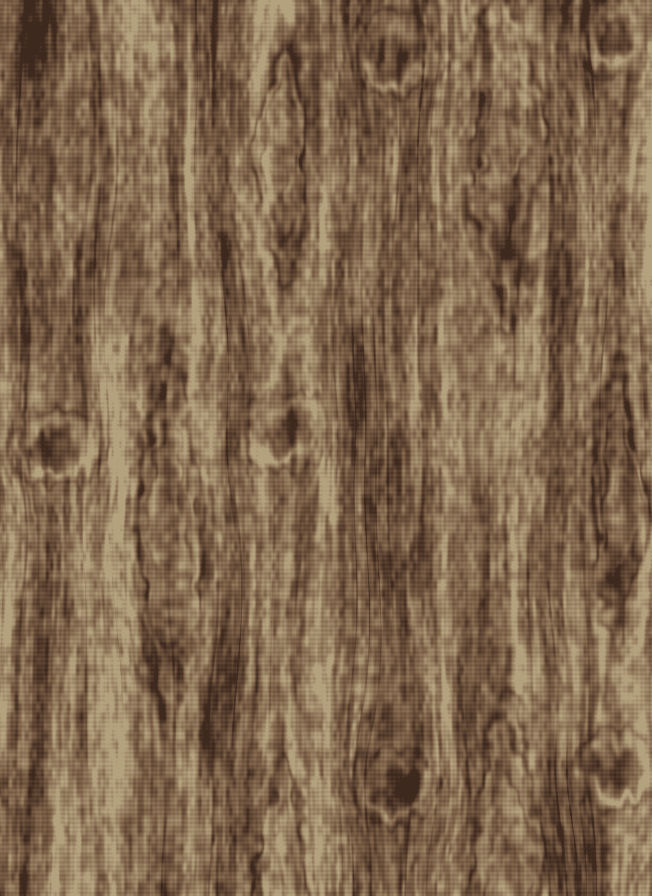
Write a Shadertoy shader that draws this texture.

```glsl
// Brown wood grain printed on woven cloth: streaks, pointed lens figures and knots.
#define COLUMN_WIDTH 0.125
#define FIGURE_PERIOD 0.82
#define FIGURE_STEP 0.42
#define KNOT_SIZE vec2(0.027, 0.025)
#define GRAIN_CONTRAST 1.0
#define BAND_CONTRAST 1.0
#define THREADS 205.0
#define WEAVE_DEPTH 0.07
#define DARK_BROWN vec3(0.245, 0.160, 0.118)
#define MID_BROWN vec3(0.478, 0.368, 0.272)
#define PALE_TAN vec3(0.705, 0.630, 0.490)

const float TAU = 6.2831853;

float hash(vec2 p) {
    vec3 q = fract(p.xyx * 0.1031);
    q += dot(q, q.yzx + 33.33);
    return fract((q.x + q.y) * q.z);
}

// Smooth lattice noise centred on zero
float noise(vec2 p) {
    vec2 cell = floor(p), f = fract(p);
    f = f * f * (3.0 - 2.0 * f);
    float low = mix(hash(cell), hash(cell + vec2(1, 0)), f.x);
    float high = mix(hash(cell + vec2(0, 1)), hash(cell + vec2(1, 1)), f.x);
    return mix(low, high, f.y) - 0.5;
}

// Soft ridge around a given radius
float ridge(float r, float centre, float width) {
    float t = (r - centre) / width;
    return exp(-t * t);
}

float wrapCentred(float y, float period) {
    return mod(y + 0.5 * period, period) - 0.5 * period;
}

// Pointed, ringed figure of a plain-sawn board
float lensTone(vec2 d, vec2 size, float rough) {
    vec2 a = pow(abs(d) / size + 1e-4, vec2(1.3));
    float r = pow(a.x + a.y, 1.0 / 1.3) + 0.35 * rough;
    float inside = 1.0 - smoothstep(0.75, 1.0, r);
    float worn = 0.75 + 0.9 * rough;
    float rings = 0.42 * ridge(r, 1.0, 0.11) + 0.30 * ridge(r, 0.66, 0.10);
    float heart = 0.16 * ridge(r, 0.32, 0.10);
    float foot = 0.30 * inside * ridge(d.y / size.y, -0.6, 0.16);
    return 0.10 * inside + 0.16 * ridge(r, 1.32, 0.15) - (rings + heart) * worn - foot;
}

// Dark core, pale crescent below and a faint outer ring
float knotTone(vec2 d, float rough) {
    vec2 q = d / KNOT_SIZE;
    float r = length(q) + 0.7 * rough;
    float core = 1.0 - smoothstep(0.55, 1.1, r);
    float crescent = ridge(r, 1.25, 0.24) * (0.35 + 0.65 * smoothstep(0.2, -0.8, q.y));
    float tail = exp(-q.x * q.x - q.y * q.y * 0.07);
    return 0.36 * crescent - 0.30 * core - 0.16 * ridge(r, 1.8, 0.18) - 0.13 * tail;
}

// Sideways bulge that makes the grain flow around an obstacle
float bulge(vec2 d, vec2 size) {
    vec2 q = d / size;
    return 0.5 * d.x * exp(-dot(q, q));
}

void mainImage(out vec4 fragColor, in vec2 fragCoord) {
    vec2 p = fragCoord / iResolution.y;
    float rough = noise(p * vec2(110, 55)) + 0.6 * noise(p * vec2(45, 22) + 7.0);

    // Figures and knots, one chain per column
    float figure = 0.0, flow = 0.0;
    float nearest = floor((p.x - 0.19) / COLUMN_WIDTH + 0.5);
    for (int i = -1; i <= 1; i++) {
        float column = nearest + float(i);
        float kind = mod(column, 3.0);
        float chance = hash(vec2(column + 20.0, 3.0));
        vec2 d = p - vec2(0.19 + column * COLUMN_WIDTH, 0.40 + column * FIGURE_STEP);
        d.x += 0.004 * sin(p.y * 31.0 + column);
        vec2 knot = vec2(d.x, wrapCentred(d.y + 0.30, FIGURE_PERIOD));
        d.y = wrapCentred(d.y, FIGURE_PERIOD);
        vec2 size = mix(vec2(0.030, 0.15), vec2(0.042, 0.22), chance);
        if (kind < 1.5) {
            figure += lensTone(d, size, rough);
            flow += bulge(d, size * vec2(2.0, 1.1));
        }
        if (kind > 0.5) {
            figure += knotTone(knot, rough);
            flow += bulge(knot, KNOT_SIZE * vec2(2.0, 3.0));
        }
    }

    // Grain coordinate bends with the figures and sways gently
    float sway = 0.004 * sin(p.y * 9.0 + p.x * 20.0) + 0.002 * sin(p.y * 23.0 + p.x * 40.0);
    vec2 g = vec2(p.x - flow + sway, p.y);

    // Broad boards of shade with narrow pale strips
    float patches = noise(g * vec2(17, 4)) + 0.6 * noise(g * vec2(32, 9) + 5.0);
    float bands = -0.11 * cos((g.x - 0.03) * TAU / 0.2) + 0.05 * cos(g.x * TAU / 0.0715);
    float strip = pow(0.5 + 0.5 * cos((g.x - 0.065) * TAU / 0.145), 40.0);
    bands += 0.34 * patches + 0.24 * strip * (0.6 + noise(vec2(g.x * 9.0, g.y * 8.0)));

    // Streaks, fibres, flecks and wandering dark lines
    float grain = 0.42 * noise(g * vec2(95, 5)) + 0.42 * noise(g * vec2(190, 16) + 3.0);
    grain += 0.42 * noise(g * vec2(210, 95) + 11.0) + 0.20 * noise(g * vec2(70, 40));
    float contour = abs(noise(g * vec2(75, 3.5) + 17.0));
    float shade = smoothstep(0.12, -0.15, bands);
    grain += 0.04 - (0.10 + 0.16 * shade) * (1.0 - smoothstep(0.02, 0.12, contour));

    // Cloth threads
    vec2 thread = sin(p * TAU * THREADS + 0.8 * noise(p * 60.0));
    float weave = WEAVE_DEPTH * (0.6 * thread.x + 0.8 * thread.y);

    float tone = 0.52 + BAND_CONTRAST * bands + GRAIN_CONTRAST * grain + figure + weave;
    tone = clamp(tone, 0.0, 1.0);
    vec3 color = mix(DARK_BROWN, MID_BROWN, min(tone * 2.0, 1.0));
    color = mix(color, PALE_TAN, max(tone * 2.0 - 1.0, 0.0));
    fragColor = vec4(color, 1.0);
}
```
